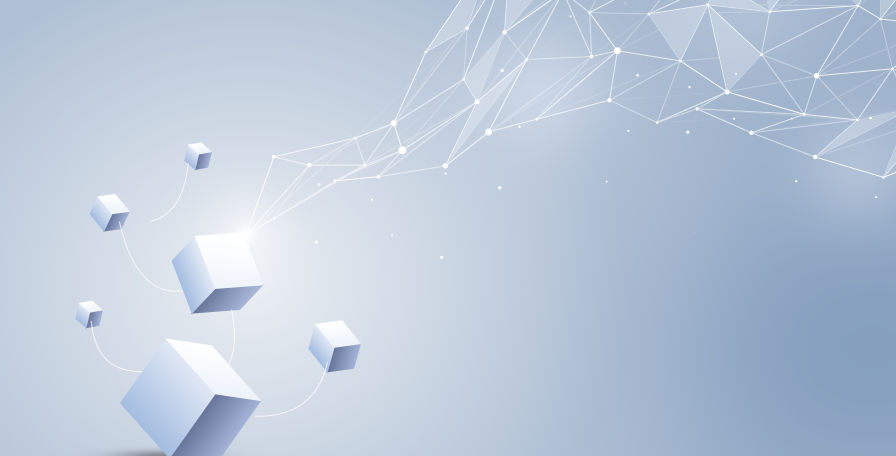
Reproduce this background procedurally as a Shadertoy shader.

```glsl
// Pale blue backdrop with tethered cubes and a web of linked points.
// The web is a jittered lattice bent along a curve; each cube is three
// parallelograms sharing a corner; tethers are quadratic curves.
#define PALE vec3(0.92, 0.935, 0.955)
#define STEEL vec3(0.52, 0.62, 0.745)
#define FACE_BLUE vec3(0.64, 0.74, 0.88)
#define FACE_DARK vec3(0.40, 0.46, 0.60)
#define GLOW_CENTRE vec2(0.55, 0.38)
#define WEB_START vec2(0.54, 0.485)
#define WEB_STEP 0.118
#define LINE_HALF 0.0011

float pixel; // size of one pixel in canvas heights

float hash(vec2 p) {
    return fract(sin(dot(p, vec2(127.1, 311.7))) * 43758.5453);
}

float cover(float d) { return clamp(0.5 - d / pixel, 0.0, 1.0); }

float spot(vec2 p, vec2 centre, float radius) {
    vec2 d = (p - centre) / radius;
    return exp(-dot(d, d));
}

float segment(vec2 p, vec2 a, vec2 b) {
    vec2 d = b - a;
    float t = clamp(dot(p - a, d) / max(dot(d, d), 1e-6), 0.0, 1.0);
    return length(p - a - d * t);
}

float cross2(vec2 a, vec2 b) { return a.x * b.y - a.y * b.x; }

float triangle(vec2 p, vec2 a, vec2 b, vec2 c) {
    float s = sign(cross2(b - a, c - a));
    vec3 e = vec3(cross2(b - a, p - a) / max(length(b - a), 1e-4),
                  cross2(c - b, p - b) / max(length(c - b), 1e-4),
                  cross2(a - c, p - c) / max(length(a - c), 1e-4)) * s;
    return abs(s) * cover(-min(e.x, min(e.y, e.z)));
}

// Lower rim of the web
float rim(float x) {
    return 0.485 + 0.11 * smoothstep(0.54, 0.66, x)
         + 0.16 * smoothstep(0.88, 1.2, x) - 0.14 * smoothstep(1.42, 1.85, x);
}

vec2 node(vec2 id) {
    if (id.x < 0.5) return WEB_START;
    id.y = min(id.y, id.x < 4.0 ? 2.0 : 4.0);
    vec2 jitter = vec2(hash(id), hash(id + 37.0)) - 0.5;
    float x = WEB_START.x + (id.x + 0.75 * jitter.x + 0.4 * mod(id.y, 2.0) - 0.3) * WEB_STEP;
    float gap = mix(0.06, 0.115, smoothstep(0.85, 1.15, x));
    return vec2(x, rim(x) + (id.y + 0.65 * jitter.y) * gap);
}

// White coverage of lines, points and filled triangles
float web(vec2 p) {
    float ink = 0.0, fill = 0.0;
    float column = floor((p.x - WEB_START.x) / WEB_STEP);
    for (float i = -3.0; i <= 2.0; i++)
    for (float j = 0.0; j <= 4.0; j++) {
        vec2 id = vec2(column + i, j);
        if (id.x < 0.0) continue;
        vec2 a = node(id), b = node(id + vec2(1, 0));
        vec2 c = node(id + vec2(0, 1)), d = node(id + vec2(1, 1));
        float r = hash(id + 11.0), s = hash(id + 23.0);
        if (j < 4.0) {
            ink = max(ink, cover(segment(p, a, c) - LINE_HALF) * mix(0.3, 0.9, s));
            ink = max(ink, cover(segment(p, a, d) - LINE_HALF) * mix(0.85, 0.25, s));
            ink = max(ink, cover(segment(p, a, node(id + vec2(2, 1))) - LINE_HALF) * 0.3 * r);
            if (r > 0.8) fill = max(fill, 0.25 * triangle(p, a, c, d));
        }
        ink = max(ink, cover(segment(p, a, b) - LINE_HALF) * mix(0.35, 0.95, r));
        ink = max(ink, cover(length(p - a) - mix(0.003, 0.0095, s * s * s)));
    }
    return max(ink, fill);
}

float looseDots(vec2 p) {
    vec2 id = floor(p / 0.13);
    float r = hash(id + 5.0);
    vec2 centre = (id + 0.2 + 0.6 * vec2(hash(id), hash(id + 9.0))) * 0.13;
    float band = smoothstep(0.26, 0.18, abs(centre.y - rim(centre.x)));
    return step(0.45, r) * band * step(0.6, centre.x) * cover(length(p - centre) - 0.0035 * r);
}

float tether(vec2 p, vec2 a, vec2 bend, vec2 b) {
    float d = 1.0;
    vec2 last = a;
    for (float i = 1.0; i <= 14.0; i++) {
        float t = i / 14.0;
        vec2 next = mix(mix(a, bend, t), mix(bend, b, t), t);
        d = min(d, segment(p, last, next));
        last = next;
    }
    return 0.75 * cover(d - LINE_HALF);
}

// Parallelogram from the origin, shaded along its first side
void face(inout vec3 col, vec2 p, vec2 a, vec2 b, vec3 near, vec3 far) {
    float area = cross2(a, b);
    vec2 uv = vec2(cross2(p, b), cross2(a, p)) / area;
    vec2 inset = min(uv, 1.0 - uv) * abs(area) / vec2(length(b), length(a));
    float mask = clamp(min(inset.x, inset.y) / pixel + 0.8, 0.0, 1.0);
    col = mix(col, mix(near, far, clamp(uv.x, 0.0, 1.0)), mask);
}

void cube(inout vec3 col, vec2 p, vec2 corner, vec2 a, vec2 b, vec2 c) {
    p -= corner;
    face(col, p, b, c, FACE_DARK, FACE_DARK + 0.24);
    face(col, p, c, a, vec3(0.88, 0.91, 0.96), FACE_BLUE);
    face(col, p, a, b, vec3(0.93, 0.95, 0.98), vec3(1.0));
}

void mainImage(out vec4 fragColor, in vec2 fragCoord) {
    pixel = 1.0 / iResolution.y;
    vec2 p = fragCoord * pixel;

    // Backdrop: pale centre, deep lower right, soft lights
    float reach = length((p - GLOW_CENTRE) * vec2(1.0, 1.15));
    float depth = min(0.69 * reach, 0.58 + 0.16 * smoothstep(0.84, 1.3, reach));
    depth = mix(depth, 1.0, 0.95 * spot(p * vec2(0.8, 1.0), vec2(1.53, 0.24), 0.36));
    vec3 col = mix(PALE, STEEL, depth);
    float light = 0.38 * spot(p, vec2(1.19, 0.80), 0.14) + 0.28 * spot(p, vec2(1.88, 0.63), 0.13)
                + 0.22 * spot(p, vec2(1.63, 1.0), 0.16);
    col = mix(col, vec3(0.95, 0.97, 1.0), light);
    col *= 1.0 - 0.35 * spot(p * vec2(0.12, 1.0), vec2(0.043, 0.0), 0.012);

    // Web and drifting dots
    if (p.x > 0.5 && p.y > 0.4) col = mix(col, vec3(1.0), max(web(p), looseDots(p)));

    // Cubes
    vec2 a = vec2(-0.023, 0.020), b = vec2(0.028, 0.005), c = vec2(-0.008, -0.034);
    cube(col, p, vec2(0.436, 0.662), a, b, c);
    cube(col, p, vec2(0.197, 0.315), a, b, c);
    cube(col, p, vec2(0.246, 0.531), vec2(-0.031, 0.038), vec2(0.038, 0.005), vec2(-0.018, -0.038));
    cube(col, p, vec2(0.733, 0.238), vec2(-0.041, 0.051), vec2(0.058, 0.008), vec2(-0.015, -0.054));
    cube(col, p, vec2(0.472, 0.367), vec2(-0.044, 0.115), vec2(0.105, 0.008), vec2(-0.051, -0.054));
    cube(col, p, vec2(0.472, 0.136), vec2(-0.108, 0.121), vec2(0.100, -0.015), vec2(-0.100, -0.141));

    // Tethers and the spark where the web begins
    float thread = tether(p, vec2(0.262, 0.513), vec2(0.30, 0.35), vec2(0.40, 0.362));
    thread = max(thread, tether(p, vec2(0.413, 0.641), vec2(0.40, 0.53), vec2(0.33, 0.515)));
    thread = max(thread, tether(p, vec2(0.20, 0.295), vec2(0.21, 0.185), vec2(0.31, 0.185)));
    thread = max(thread, tether(p, vec2(0.508, 0.32), vec2(0.525, 0.23), vec2(0.495, 0.192)));
    thread = max(thread, tether(p, vec2(0.718, 0.205), vec2(0.69, 0.085), vec2(0.56, 0.087)));
    float spark = 0.5 * spot(p, WEB_START, 0.09) + 0.5 * spot(p, WEB_START, 0.02);
    col = mix(col, vec3(1.0), max(thread, spark));
    fragColor = vec4(col, 1.0);
}
```
